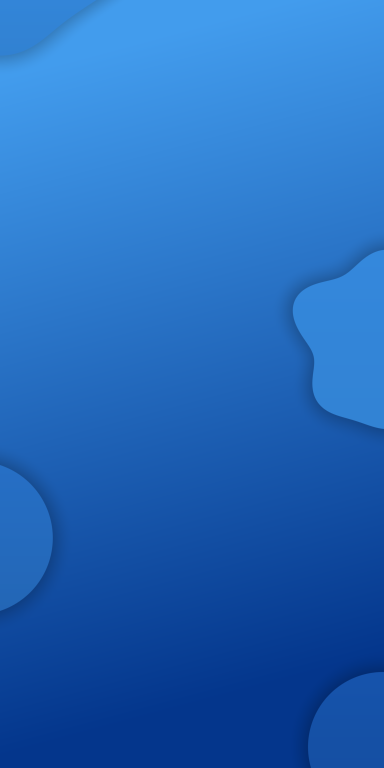
A WebGL 2 fragment shader for this background:

```glsl
#version 300 es
precision highp float;

uniform vec2 u_resolution;
out vec4 outColor;

#define SKY_TOP vec3(0.260, 0.612, 0.930)
#define SKY_BOTTOM vec3(0.014, 0.212, 0.550)
#define CORNER_BLUE vec3(0.196, 0.515, 0.835)
#define PETAL_BLUE vec3(0.200, 0.522, 0.846)
#define LEFT_BLUE vec3(0.143, 0.418, 0.743)
#define LOW_BLUE vec3(0.083, 0.318, 0.655)
#define SKY_TILT 0.262
#define SHADOW_RADIUS 0.055
#define SHADOW_STRENGTH 0.38
#define FILL_SLOPE 0.22

// The canvas spans 1 unit across and 2 units up.
const vec2 CANVAS = vec2(1.0, 2.0);

float circle(vec2 q, float radius) {
    return length(q) - radius;
}

// Five uneven lobes, strongest towards the upper left.
float petalBlob(vec2 q) {
    float a = atan(q.y, -q.x);
    float base = 0.2201 + 0.0091 * cos(a - 1.222) - 0.0078 * cos(2.0 * a + 0.698);
    float lobe = 0.0078 + 0.0247 * cos(a - 0.384);
    return length(q) - base - lobe * cos(5.0 * a - 2.269);
}

// Round below, flaring out to the right along the top edge.
float cornerBlob(vec2 q) {
    float a = atan(q.x, -q.y);
    return length(q) - 0.1445 - 0.1068 * exp((a - 1.5708) / 0.279);
}

// Divides a field by its slope to approximate true distance.
float toDistance(float field) {
    vec2 slope = vec2(dFdx(field), dFdy(field)) * u_resolution / CANVAS;
    return field / max(length(slope), 0.5);
}

// Lays a soft shadow, then a smooth-edged fill.
vec3 addBlob(vec3 below, float field, vec3 fill, float height) {
    float d = toDistance(field);
    float pixel = 1.0 / u_resolution.x;
    float shadow = 1.0 - smoothstep(-SHADOW_RADIUS, SHADOW_RADIUS, d);
    float cover = 1.0 - smoothstep(-0.7 * pixel, 0.7 * pixel, d);
    vec3 shaded = below * (1.0 - SHADOW_STRENGTH * shadow);
    return mix(shaded, fill * (1.0 + FILL_SLOPE * height), cover);
}

void main() {
    vec2 p = gl_FragCoord.xy / u_resolution * CANVAS;

    // Tilted background gradient
    vec2 down = vec2(sin(SKY_TILT), cos(SKY_TILT));
    float t = (dot(vec2(p.x, CANVAS.y - p.y), down) - 0.195) / 1.706;
    vec3 color = mix(SKY_TOP, SKY_BOTTOM, clamp(t, 0.0, 1.0));

    // Floating shapes
    vec2 corner = p - vec2(0.0, 2.0);
    vec2 petal = p - vec2(1.0, 1.1016);
    vec2 left = p - vec2(-0.0625, 0.599);
    vec2 low = p - vec2(0.9974, 0.0547);
    color = addBlob(color, cornerBlob(corner), CORNER_BLUE, corner.y + 0.07);
    color = addBlob(color, petalBlob(petal), PETAL_BLUE, 0.4 * petal.y);
    color = addBlob(color, circle(left, 0.2), LEFT_BLUE, left.y);
    color = addBlob(color, circle(low, 0.1953), LOW_BLUE, low.y - 0.06);

    outColor = vec4(color, 1.0);
}
```
